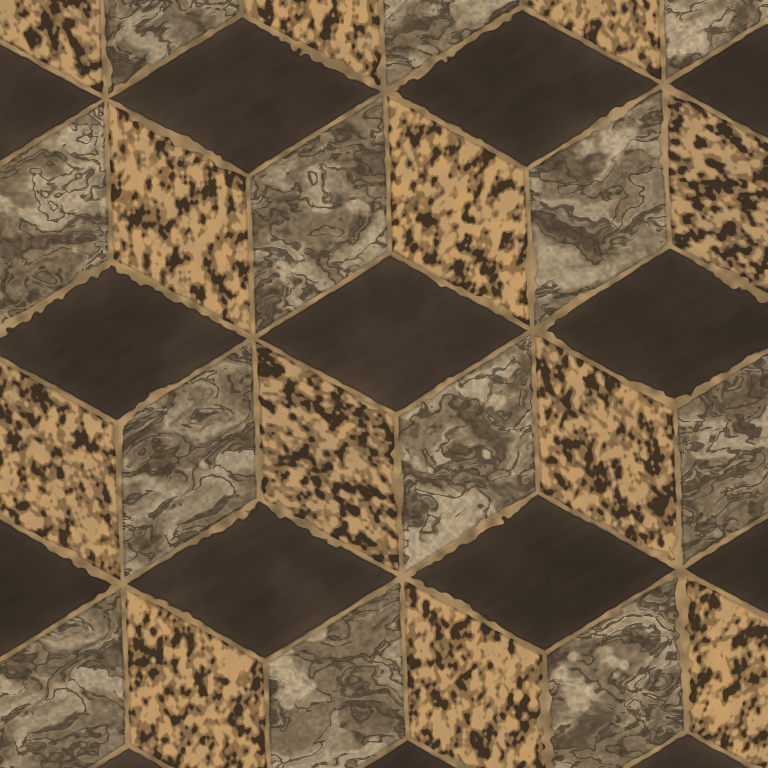
Write a WebGL 2 fragment shader that draws this pattern.

```glsl
#version 300 es
precision highp float;

uniform vec2 u_resolution;
out vec4 outColor;

// Lattice in canvas units: a slate centre and the steps between repeats
const vec2 ORIGIN = vec2(0.512, 0.565);
const vec2 STEP_ACROSS = vec2(0.3633, 0.0095);
const vec2 STEP_DOWN = vec2(0.0111, -0.3158);

// Joint sizes, relative to the step across
const float GROUT_HALF = 0.0085;
const float CHIP_SIZE = 0.022;
const float EDGE_WOBBLE = 0.007;

// Texture scales, in cells per canvas
const float GRAIN_SCALE = 92.0;
const vec2 VEIN_SCALE = vec2(17.0, 38.0);

const vec3 SLATE = vec3(0.212, 0.175, 0.142);
const vec3 SLATE_DUST = vec3(0.40, 0.335, 0.26);
const vec3 GRANITE_DARK = vec3(0.25, 0.20, 0.145);
const vec3 GRANITE_MID = vec3(0.54, 0.43, 0.29);
const vec3 GRANITE_LIGHT = vec3(0.75, 0.61, 0.42);
const vec3 MARBLE_DARK = vec3(0.27, 0.23, 0.175);
const vec3 MARBLE_MID = vec3(0.46, 0.395, 0.305);
const vec3 MARBLE_LIGHT = vec3(0.63, 0.56, 0.45);
const vec3 GROUT = vec3(0.62, 0.51, 0.355);
const float ROOT3 = 1.7320508;

float hash(vec2 p) {
    return fract(sin(dot(p, vec2(127.1, 311.7))) * 43758.5453);
}

float noise(vec2 p) {
    vec2 i = floor(p), f = fract(p);
    f = f * f * (3.0 - 2.0 * f);
    return mix(mix(hash(i), hash(i + vec2(1, 0)), f.x),
               mix(hash(i + vec2(0, 1)), hash(i + vec2(1, 1)), f.x), f.y);
}

mat2 rotation(float a) {
    return mat2(cos(a), sin(a), -sin(a), cos(a));
}

float fbm(vec2 p) {
    float sum = 0.0, amp = 0.5333;
    for (int i = 0; i < 4; i++) {
        sum += amp * noise(p);
        p = rotation(0.65) * p * 2.03 + 7.3;
        amp *= 0.5;
    }
    return sum;
}

vec3 slate(vec2 p, float edge, float seed) {
    float mottle = fbm(p * 13.0 + seed * 9.0);
    float brushed = noise(rotation(-0.5) * p * vec2(25.0, 130.0));
    vec3 c = SLATE * (0.80 + 0.28 * mottle + 0.10 * brushed + 0.12 * seed);
    // Dust gathers along worn edges
    float dust = exp(-edge * 28.0) * (0.25 + 0.75 * mottle);
    dust += 0.18 * seed * smoothstep(0.5, 0.75, mottle);
    return mix(c, SLATE_DUST, 0.65 * dust);
}

vec3 granite(vec2 p, float seed) {
    vec2 g = rotation(0.4 + seed * 2.0) * p * GRAIN_SCALE * vec2(0.85, 1.15);
    float grain = 0.62 * noise(g) + 0.38 * noise(rotation(0.8) * g * 2.1);
    grain += 0.10 * (seed - 0.5) + 0.12 * (fbm(p * 22.0) - 0.5);
    vec3 c = mix(GRANITE_DARK, GRANITE_MID, smoothstep(0.30, 0.43, grain));
    c = mix(c, GRANITE_LIGHT, smoothstep(0.46, 0.64, grain));
    float tint = noise(g * 0.6 + 40.0);
    return c * mix(vec3(0.90, 0.91, 0.96), vec3(1.07, 1.03, 0.96), 0.5 * (tint + seed));
}

vec3 marble(vec2 p, float seed) {
    // Some tiles flow in streaks, others curl into rounder swirls
    vec2 flow = mix(VEIN_SCALE, vec2(26.0), 0.7 * seed);
    vec2 s = rotation(-0.75 + 0.8 * seed) * p * flow + seed * 31.0;
    vec2 warp = vec2(fbm(s * 0.55), fbm(s * 0.55 + 19.0)) - 0.5;
    float body = fbm(s + 4.5 * warp);
    float vein = 1.0 - abs(2.0 * fbm(s * 1.35 + 6.0 * warp + 11.0) - 1.0);
    vec3 c = mix(MARBLE_MID, MARBLE_LIGHT, smoothstep(0.42, 0.72, body));
    c = mix(c, MARBLE_DARK, 0.8 * smoothstep(0.84, 0.98, vein));
    c = mix(c, MARBLE_DARK, 0.6 * smoothstep(0.42, 0.25, body));
    // Rare pale scars
    float scar = smoothstep(0.72, 0.78, fbm(p * 15.0 + seed * 5.0));
    c = mix(c, MARBLE_LIGHT * 1.15, 0.7 * scar);
    return c * (0.90 + 0.22 * noise(p * 230.0)) * (0.95 + 0.12 * seed);
}

void main() {
    vec2 uv = gl_FragCoord.xy / u_resolution.y;
    float pixel = 1.0 / (u_resolution.y * STEP_ACROSS.x);

    // Regular hexagon grid: each cell is one cube of three rhombi
    vec2 q = inverse(mat2(STEP_ACROSS, STEP_DOWN)) * (uv - ORIGIN);
    vec2 grid = vec2(q.x, (1.0 / 3.0 - q.y) * ROOT3 * 0.5);
    grid += EDGE_WOBBLE * (vec2(fbm(uv * 28.0), fbm(uv * 28.0 + 50.0)) - 0.5);
    vec2 period = vec2(1.0, ROOT3);
    vec2 a = floor(grid / period + 0.5) * period;
    vec2 b = (floor(grid / period) + 0.5) * period;
    vec2 center = distance(grid, a) < distance(grid, b) ? a : b;
    vec2 cube = grid - center;
    vec2 id = floor(center / period * 2.0 + 0.5);

    // Distance to the cube outline and to its three inner edges
    vec2 m = abs(cube);
    float outline = 0.5 - max(m.x, dot(m, vec2(0.5, ROOT3 * 0.5)));
    float rise = cube.y * ROOT3 * 0.5 - m.x * 0.5;
    float edge = min(outline, rise > 0.0 ? rise : min(m.x, -rise));

    float face = rise > 0.0 ? 0.0 : (cube.x < 0.0 ? 1.0 : 2.0);
    float seed = hash(id + face * 17.3 + 3.1);
    vec3 color = face < 0.5 ? slate(uv, edge, seed)
               : face < 1.5 ? granite(uv, seed) : marble(uv, seed);

    // Thin shadow beside the joint, then grout widened by ragged chips
    float ragged = noise(uv * 110.0);
    float chip = smoothstep(0.62, 0.82, noise(uv * 11.0 + seed * 20.0)) * ragged;
    float halfWidth = GROUT_HALF * (0.65 + 0.6 * ragged) + CHIP_SIZE * chip;
    color *= 1.0 - 0.22 * smoothstep(0.012, 0.0, edge - halfWidth);
    vec3 grout = GROUT * (0.78 + 0.4 * noise(uv * 75.0 + 8.0));
    float joint = 1.0 - smoothstep(-pixel, pixel, edge - halfWidth);
    outColor = vec4(mix(color, grout, 0.92 * joint), 1.0);
}
```
